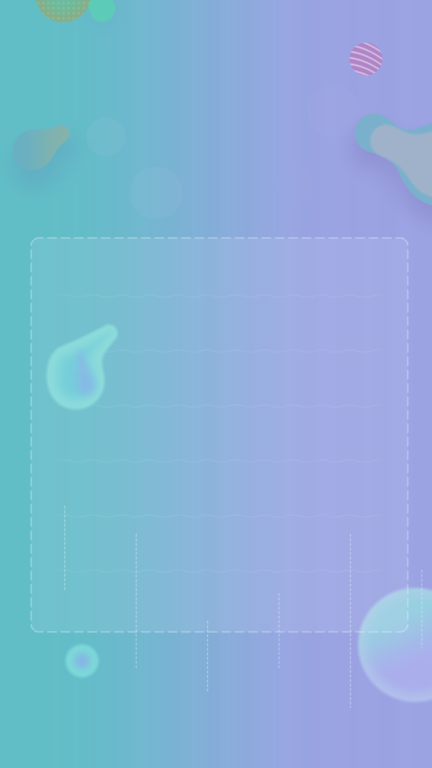
Reproduce this background procedurally as a Shadertoy shader.

```glsl
const vec3 TEAL = vec3(0.38, 0.745, 0.78);
const vec3 LILAC = vec3(0.61, 0.64, 0.89);
const vec3 AQUA = vec3(0.50, 0.86, 0.86);
const vec3 PERIWINKLE = vec3(0.54, 0.72, 0.91);
const vec3 SHADOW = vec3(0.38, 0.51, 0.72);

float hash(vec2 cell) {
    return fract(sin(dot(cell, vec2(127.1, 311.7))) * 43758.5);
}

vec2 gradientAt(vec2 cell) {
    float angle = 6.2832 * hash(cell);
    return vec2(cos(angle), sin(angle));
}

float gradientNoise(vec2 p) {
    vec2 i = floor(p), f = fract(p), e = vec2(0.0, 1.0);
    vec2 u = f * f * (3.0 - 2.0 * f);
    float low = mix(dot(gradientAt(i), f), dot(gradientAt(i + e.yx), f - e.yx), u.x);
    float high = mix(dot(gradientAt(i + e), f - e), dot(gradientAt(i + e.yy), f - e.yy), u.x);
    return mix(low, high, u.y);
}

float circle(vec2 p, vec2 center, float radius) {
    return length(p - center) - radius;
}

float roundedBox(vec2 p, vec2 halfSize, float radius) {
    vec2 q = abs(p) - halfSize + radius;
    return length(max(q, 0.0)) + min(max(q.x, q.y), 0.0) - radius;
}

// Capsule whose radius changes from ra to rb
float taper(vec2 p, vec2 a, vec2 b, float ra, float rb) {
    float t = clamp(dot(p - a, b - a) / dot(b - a, b - a), 0.0, 1.0);
    return length(p - mix(a, b, t)) - mix(ra, rb, t);
}

float smoothUnion(float a, float b, float k) {
    float h = max(k - abs(a - b), 0.0) / k;
    return min(a, b) - h * h * k * 0.25;
}

float fill(float d, float soft) {
    return 1.0 - smoothstep(-soft, soft, d);
}

float dashes(float x, float period, float duty, float soft) {
    return fill((abs(fract(x / period) - 0.5) - 0.5 * duty) * period, soft);
}

float leftBlob(vec2 p) {
    return smoothUnion(circle(p, vec2(0.075, 1.430), 0.046),
        taper(p, vec2(0.09, 1.438), vec2(0.141, 1.468), 0.024, 0.020), 0.03);
}

float rightBlob(vec2 p, vec2 knob, float knobRadius, float bodyRadius) {
    float ends = smoothUnion(circle(p, knob, knobRadius),
        circle(p, vec2(1.025, 1.397), bodyRadius), 0.06);
    return smoothUnion(ends, taper(p, knob, vec2(1.0, 1.40), 0.02, 0.05), 0.04);
}

vec3 bubble(vec3 base, vec2 p, vec2 center, float radius, float soft) {
    vec2 q = (p - center) / radius;
    vec3 tint = mix(vec3(0.67, 0.69, 0.93), vec3(0.59, 0.83, 0.88),
        smoothstep(-0.4, 0.75, q.y - 0.45 * q.x));
    tint = mix(tint, vec3(0.72, 0.82, 0.92), 0.55 * smoothstep(0.7, 1.0, length(q)));
    return mix(base, tint, 0.92 * fill(length(p - center) - radius, soft));
}

void mainImage(out vec4 fragColor, in vec2 fragCoord) {
    vec2 p = fragCoord / iResolution.x;
    float px = 1.0 / iResolution.x;

    // Backdrop with faint vertical bands
    float blend = smoothstep(0.08, 0.80, p.x);
    vec3 color = mix(TEAL, LILAC, blend);
    color += 0.018 * gradientNoise(vec2(p.x * 32.0, 0.5)) * blend * (1.5 - blend);

    // Pale discs
    vec3 discs[4] = vec3[4](vec3(0.245, 1.461, 0.045), vec3(0.361, 1.331, 0.061),
        vec3(0.771, 1.521, 0.060), vec3(0.688, 1.350, 0.046));
    for (int i = 0; i < 4; i++) {
        float strength = i == 3 ? 0.012 : (i == 2 ? 0.035 : 0.075);
        color = mix(color, vec3(0.78, 0.80, 0.90), strength * fill(circle(p, discs[i].xy, discs[i].z), px));
    }

    // Upper corner: speckled ball and leaf
    float leaf = taper(p, vec2(0.203, 1.790), vec2(0.236, 1.758), 0.012, 0.031);
    color = mix(color, SHADOW, 0.16 * fill(leaf + 0.01, 0.06));
    color = mix(color, vec3(0.36, 0.80, 0.72), fill(leaf, px));
    float ball = circle(p, vec2(0.146, 1.790), 0.064);
    float speckle = fill(length(fract(p * 85.0) - 0.5) - 0.25, 0.15);
    vec3 moss = mix(vec3(0.43, 0.73, 0.61), vec3(0.53, 0.68, 0.53), smoothstep(-0.04, 0.0, ball));
    color = mix(color, moss + 0.035 * speckle, fill(ball, px));

    // Striped ball
    vec2 s = p - vec2(0.847, 1.641);
    float stripe = dashes(s.y + 0.42 * s.x + 4.0 * s.x * s.x, 0.0145, 0.30, px);
    vec3 mauve = mix(vec3(0.69, 0.52, 0.78), vec3(0.83, 0.74, 0.88), stripe);
    color = mix(color, mauve, fill(length(s) - 0.038, px));

    // Liquid blobs and their shadows
    color = mix(color, SHADOW, 0.28 * fill(leftBlob(p + vec2(-0.006, 0.035)), 0.055));
    vec3 sage = mix(vec3(0.41, 0.69, 0.76), vec3(0.52, 0.70, 0.67), smoothstep(0.04, 0.15, p.x));
    color = mix(color, sage, fill(leftBlob(p), px));
    vec2 knob = vec2(0.866, 1.470);
    color = mix(color, vec3(0.53, 0.52, 0.78), 0.6 * fill(rightBlob(p + vec2(0.0, 0.035), knob, 0.043, 0.098), 0.05));
    color = mix(color, vec3(0.48, 0.69, 0.80), fill(rightBlob(p, knob, 0.043, 0.098), px));
    color = mix(color, vec3(0.64, 0.70, 0.79), 0.9 * fill(rightBlob(p, vec2(0.894, 1.452), 0.032, 0.078), 2.0 * px));

    // Bubbles
    color = bubble(color, p, vec2(0.961, 0.285), 0.132, 0.006);
    float drop = circle(p, vec2(0.190, 0.248), 0.038);
    color = mix(color, mix(PERIWINKLE, AQUA, smoothstep(-0.034, -0.008, drop)), 0.85 * fill(drop, 0.006));

    // Panel with dashed border
    vec2 q = p - vec2(0.508, 0.771), halfSize = vec2(0.436, 0.456);
    float panel = roundedBox(q, halfSize, 0.018);
    vec2 edge = abs(q) - halfSize;
    float along = edge.x > edge.y ? q.y : q.x;
    color = mix(color, vec3(0.82, 0.86, 0.95), 0.13 * fill(panel, px));
    float border = fill(abs(panel) - 0.0014, px) * dashes(along, 0.031, 0.72, px);
    color = mix(color, vec3(0.92, 0.96, 1.0), 0.42 * border);

    // Wavy rules
    float row = clamp(floor((p.y - 0.456) / 0.1273 + 0.5), 0.0, 5.0);
    float wave = p.y - 0.456 - row * 0.1273 - 0.0025 * sin(p.x * 95.0);
    float span = smoothstep(0.12, 0.16, p.x) * (1.0 - smoothstep(0.86, 0.90, p.x));
    color = mix(color, vec3(0.85, 0.90, 1.0), 0.13 * span * fill(abs(wave) - 0.001, 1.2 * px));

    // Hanging dotted lines
    float tops[6] = float[6](0.609, 0.544, 0.343, 0.407, 0.544, 0.461);
    float lengths[6] = float[6](0.197, 0.313, 0.167, 0.176, 0.405, 0.183);
    for (int i = 0; i < 6; i++) {
        vec2 h = vec2(p.x - 0.150 - 0.1653 * float(i), tops[i] - p.y);
        float line = fill(abs(h.x) - 0.001, px) * step(0.0, h.y) * step(h.y, lengths[i]);
        color = mix(color, vec3(0.9, 0.94, 1.0), 0.5 * line * dashes(h.y, 0.0105, 0.6, px));
    }

    // Curled drop with a blue hollow
    float curl = smoothUnion(circle(p, vec2(0.176, 0.896), 0.066),
        taper(p, vec2(0.165, 0.935), vec2(0.252, 1.006), 0.046, 0.020), 0.035);
    float hollow = taper(p, vec2(0.200, 0.885), vec2(0.186, 0.955), 0.020, 0.006);
    vec3 gel = mix(vec3(0.46, 0.81, 0.86), vec3(0.56, 0.87, 0.86), smoothstep(-0.05, 0.0, curl));
    gel = mix(gel, PERIWINKLE, 0.9 * fill(hollow, 0.018));
    color = mix(color, gel, 0.92 * fill(curl, 0.006));

    fragColor = vec4(color, 1.0);
}
```
